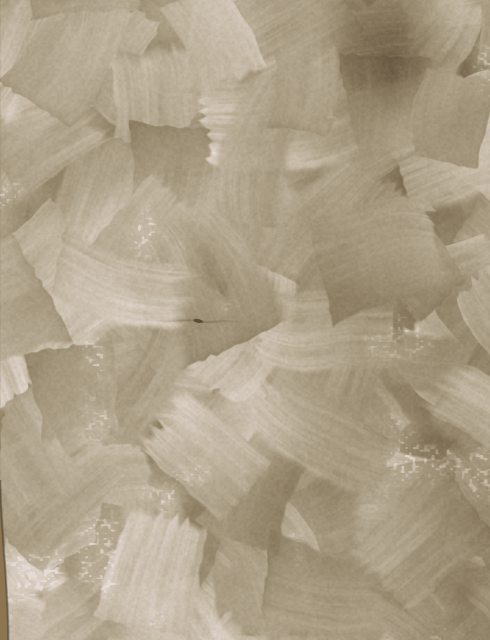
Write a Shadertoy shader that draws this texture.

```glsl
// Wall glaze dabbed on in short, overlapping, crossed brush strokes.
// Several turned grids of bent, fanned strokes are laid over a dark ground;
// each has bristle streaks, a tonal fade and a rim of gathered glaze.
#define LAYERS 5
#define CELL 0.19
#define STROKE_CHANCE 0.84
#define TONE_MEAN 0.695
#define TONE_SPREAD 0.17
#define FADE 0.045
#define BRISTLE 0.10
#define RIM 0.085
#define GRAIN 0.055
#define BEND 2.2

float hash(vec2 p) {
    vec3 q = fract(p.xyx * 0.1031);
    q += dot(q, q.yzx + 33.33);
    return fract((q.x + q.y) * q.z);
}

float noise(vec2 p) {
    vec2 i = floor(p), f = fract(p);
    f = f * f * (3.0 - 2.0 * f);
    return mix(mix(hash(i), hash(i + vec2(1, 0)), f.x),
               mix(hash(i + vec2(0, 1)), hash(i + vec2(1, 1)), f.x), f.y);
}

float cloud(vec2 p) {
    return 0.55 * noise(p) + 0.3 * noise(p * 2.1 + 7.3) + 0.15 * noise(p * 4.3 + 3.1);
}

mat2 turn(float a) {
    return mat2(cos(a), sin(a), -sin(a), cos(a));
}

// Lays one stroke, centred on the origin, over the tone below it
float layStroke(float below, vec2 q, vec2 seed, float pixel) {
    float r1 = hash(seed + 1.7), r2 = hash(seed + 5.3), r3 = hash(seed + 9.1);
    vec2 halfSize = vec2(mix(0.072, 0.118, r1), mix(0.048, 0.085, r2));
    q = turn(6.2832 * hash(seed + 13.9)) * q;
    q.y += BEND * (2.0 * r3 - 1.0) * q.x * q.x;
    q.y /= 1.0 + 0.3 * (r2 - 0.3) * q.x / halfSize.x;

    // Ragged ends, smooth sides; the starting end is crisp, the other lifts off
    vec2 shift = seed * 3.17;
    float ragged = noise(vec2(q.y * 110.0, 2.0) + shift) - 0.5;
    float side = halfSize.y - abs(q.y) + 0.008 * (noise(q.xx * 30.0 + shift) - 0.5);
    float front = halfSize.x - q.x + 0.006 * ragged;
    float back = halfSize.x + q.x + 0.022 * ragged;
    float cover = smoothstep(0.0, 0.0015 + pixel + 0.018 * r1 * r1 * r1, side)
                * smoothstep(0.0, 0.002 + pixel, front)
                * smoothstep(0.0, 0.006 + 0.05 * r3 * r3, back);
    if (cover <= 0.0) return below;

    // Streaks drawn out along the stroke, from broad to fine
    float streak = 0.35 * noise(vec2(q.x * 5.0, q.y * 42.0) + shift)
                 + 0.37 * noise(vec2(q.x * 9.0, q.y * 140.0) + shift)
                 + 0.28 * noise(vec2(q.x * 18.0, q.y * 300.0) + shift) - 0.5;
    float tone = TONE_MEAN + TONE_SPREAD * (hash(seed + 21.3) - 0.5);
    tone -= FADE * (q.x / halfSize.x) * (0.3 + r2);
    tone += FADE * (r3 - 0.5) * 2.0 * q.y / halfSize.y;
    tone += BRISTLE * (0.6 + 0.8 * r1) * streak;

    // Glaze gathered on the leading end and one side
    float edge = min(front, halfSize.y - q.y);
    tone -= RIM * r3 * exp(-max(edge, 0.0) / 0.009);
    tone += 0.03 * r2 * exp(-max(halfSize.y + q.y, 0.0) / 0.006);
    return mix(below, tone, cover * (0.86 + 0.5 * streak));
}

// Tone to warm beige: the red value leads, blue sags in the middle
vec3 glaze(float tone) {
    float blue = 1.125 * tone - 0.2025 - 0.8 * (tone - 0.42) * (0.82 - tone);
    return vec3(tone, 1.05 * tone - 0.085, blue);
}

void mainImage(out vec4 fragColor, in vec2 fragCoord) {
    float pixel = 1.0 / iResolution.y;
    vec2 p = fragCoord * pixel;
    vec2 warp = vec2(noise(p * 11.0), noise(p * 11.0 + 40.0)) - 0.5;
    vec2 w = p + 0.014 * warp;

    // Dark ground seen in the gaps
    float tone = 0.42 + 0.3 * cloud(p * 9.0);

    // Strokes, layer on layer
    for (int k = 0; k < LAYERS; k++) {
        float layer = float(k);
        vec2 g = turn(0.7 + 1.1 * layer) * w / CELL + 31.0 + 17.3 * layer;
        vec2 home = floor(g);
        for (int j = -1; j <= 1; j++)
        for (int i = -1; i <= 1; i++) {
            vec2 cell = home + vec2(i, j);
            vec2 seed = cell + 57.0 * layer;
            if (hash(seed + 33.7) > STROKE_CHANCE) continue;
            vec2 jitter = 0.6 * (vec2(hash(seed + 41.1), hash(seed + 47.9)) - 0.5);
            tone = layStroke(tone, (g - cell - 0.5 - jitter) * CELL, seed, pixel);
        }
    }

    // Broad light: paler left and centre, smoky upper right, wiped blotches
    tone += 0.03 - 0.065 * smoothstep(0.3, 0.78, p.x);
    tone += 0.16 * (cloud(p * 5.0 + 12.0) - 0.5);
    tone -= 0.13 * smoothstep(0.13, 0.02, length((w - vec2(0.61, 0.96)) * vec2(1.0, 0.8)));

    // Wall grain and glints of bare paint
    tone += GRAIN * (0.6 * noise(p * 230.0) + 0.4 * noise(p * 430.0) - 0.5);
    float bare = smoothstep(0.62, 0.8, cloud(p * 8.0 + 70.0));
    tone += bare * (0.05 + 0.13 * smoothstep(0.6, 0.9, noise(p * vec2(170.0, 240.0))));

    // Faint crease with a small chip
    vec2 c = p - vec2(0.31, 0.496 + 0.004 * noise(p.xx * 40.0));
    tone -= 0.09 * smoothstep(0.0015 + pixel, 0.0, abs(c.y)) * smoothstep(0.08, 0.02, abs(c.x));
    tone -= 0.25 * smoothstep(1.0, 0.5, length(c / vec2(0.009, 0.004)));
    vec3 color = glaze(clamp(tone, 0.36, 0.9));

    // Sliver of wooden trim at the lower left
    float trim = 0.013 * smoothstep(0.27, 0.0, p.y) - p.x;
    color = mix(color, vec3(0.55, 0.46, 0.31), smoothstep(-pixel, pixel, trim));
    color *= 1.0 - 0.35 * smoothstep(0.003, 0.0, abs(trim)) * step(p.y, 0.25);
    fragColor = vec4(color, 1.0);
}
```
